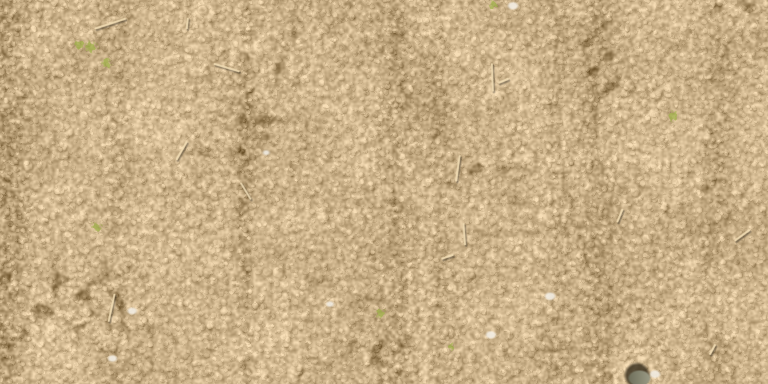
This texture is drawn by a Shadertoy shader. Its source:

```glsl
// Dry tilled soil seen from above: crumbs, clods, faint vertical furrows and bits of straw.

const vec3 SOIL_HUE = vec3(0.0, -0.10, -0.257);   // offset of each channel from the tone
const vec3 STRAW = vec3(0.95, 0.87, 0.71);
const vec3 PEBBLE = vec3(0.95, 0.93, 0.89);
const vec3 SPROUT = vec3(0.60, 0.69, 0.25);
const vec3 STONE = vec3(0.52, 0.52, 0.44);
const vec2 LIGHT = vec2(-0.6, 0.8);

vec2 hash2(vec2 p) {
    vec3 q = fract(p.xyx * vec3(0.1031, 0.1030, 0.0973));
    q += dot(q, q.yzx + 33.33);
    return fract((q.xx + q.yz) * q.zy);
}

float cornerSlope(vec2 cell, vec2 offset) {
    float angle = 6.2832 * hash2(cell).x;
    return dot(vec2(cos(angle), sin(angle)), offset);
}

float gradientNoise(vec2 p) {
    vec2 c = floor(p), f = p - c;
    vec2 u = f * f * f * (f * (f * 6.0 - 15.0) + 10.0);
    vec2 e = vec2(1.0, 0.0);
    float low = mix(cornerSlope(c, f), cornerSlope(c + e, f - e), u.x);
    float high = mix(cornerSlope(c + e.yx, f - e.yx), cornerSlope(c + 1.0, f - 1.0), u.x);
    return mix(low, high, u.y);
}

// Relief of scattered lumps: positive on lit bodies, negative in their shadows
float clods(vec2 p, float size, float share, float seed) {
    vec2 q = p / size;
    q += 0.16 * vec2(gradientNoise(q * 2.7 + seed), gradientNoise(q * 2.7 - seed));
    vec2 cell = floor(q);
    float relief = 0.0;
    for (int j = -1; j <= 1; j++)
    for (int i = -1; i <= 1; i++) {
        vec2 id = cell + vec2(i, j);
        vec2 place = hash2(id + seed), kind = hash2(id + seed + 57.3);
        if (kind.y > share) continue;
        float radius = mix(0.2, 0.5, kind.x * kind.x);
        vec2 d = (q - id - place) / radius;
        d.y *= mix(0.85, 1.25, place.x);
        float body = 1.0 - smoothstep(0.75, 1.08, length(d));
        float shadow = 1.0 - smoothstep(0.75, 1.4, length(d + 0.35 * LIGHT));
        relief = mix(relief, -1.0, 0.8 * shadow);
        relief = mix(relief, 0.4 + 0.35 * dot(d, LIGHT), body);
    }
    return relief;
}

// Depth of the vertical wheel and tine marks
float furrows(vec2 p) {
    vec3 marks[8] = vec3[8](   // centre, half width, depth
        vec3(0.02, 0.05, 0.09), vec3(0.31, 0.03, 0.03),
        vec3(0.64, 0.018, 0.09), vec3(1.03, 0.05, 0.05),
        vec3(1.14, 0.025, 0.05), vec3(1.46, 0.03, 0.045),
        vec3(1.56, 0.04, 0.055), vec3(1.86, 0.03, 0.035));
    float x = p.x + 0.025 * gradientNoise(p * vec2(3.0, 6.0));
    float depth = 0.0;
    for (int i = 0; i < 8; i++) {
        float d = (x - marks[i].x) / marks[i].y;
        depth += marks[i].z * exp(-d * d);
    }
    return depth * (1.0 + 0.9 * gradientNoise(p * vec2(9.0, 5.0) + 3.0));
}

float segmentDistance(vec2 p, vec2 halfSpan) {
    float t = clamp(dot(p, halfSpan) / dot(halfSpan, halfSpan), -1.0, 1.0);
    return length(p - t * halfSpan);
}

float cover(float distance, float radius, float blur) {
    return 1.0 - smoothstep(radius - blur, radius + blur, distance);
}

float soilTone(vec2 p) {
    float furrow = furrows(p);
    float rough = 1.0 + 4.0 * furrow;
    float tone = 0.808 - furrow;
    tone += 0.07 * gradientNoise(p * 4.0) + 0.06 * gradientNoise(p * 13.0 + 7.0);
    tone += rough * 0.15 * gradientNoise(p * 52.0 + 11.0);
    tone += rough * 0.15 * gradientNoise(p * 97.0 + 23.0);
    tone += 0.075 * clods(p, 0.065, 0.35, 5.0);
    tone += 0.085 * clods(p, 0.032, 0.6, 19.0);
    tone += 0.085 * rough * clods(p, 0.017, 0.85, 41.0);
    // Broken patches with deep pits
    float patches = smoothstep(0.15, 0.5, gradientNoise(p * vec2(3.5, 2.5) + 31.0) + 0.8 * furrow);
    tone -= 0.22 * patches * smoothstep(0.08, 0.4, gradientNoise(p * 24.0 + 47.0));
    return clamp(tone, 0.36, 0.97);
}

void mainImage(out vec4 fragColor, in vec2 fragCoord) {
    vec2 p = fragCoord / iResolution.y;
    vec2 extent = vec2(iResolution.x / iResolution.y, 1.0);
    float blur = max(0.0015, 0.8 / iResolution.y);
    vec3 color = soilTone(p) + SOIL_HUE;

    // Straw, pale pebbles and sprouts
    for (int i = 0; i < 14; i++) {
        vec2 id = vec2(i, 3.0);
        vec2 shape = hash2(id + 71.0);
        float angle = 3.1416 * shape.x;
        vec2 span = mix(0.012, 0.04, shape.y * shape.y) * vec2(cos(angle), sin(angle));
        vec2 d = p - hash2(id) * extent;
        color *= 1.0 - 0.3 * cover(segmentDistance(d + 0.005 * LIGHT, span), 0.003, 0.003);
        color = mix(color, STRAW, 0.85 * cover(segmentDistance(d, span), 0.0026, blur));
        if (i >= 8) continue;
        d = p - hash2(id + 131.0) * extent;
        color = mix(color, PEBBLE, 0.9 * cover(length(d * vec2(0.8, 1.1)), mix(0.005, 0.011, shape.y), 2.0 * blur));
        d = p - hash2(id + 211.0) * extent;
        float leaf = length(d) + 0.014 * gradientNoise(d * 110.0 + shape * 9.0);
        color = mix(color, SPROUT, 0.65 * cover(leaf, mix(0.006, 0.014, shape.x), 0.004));
    }

    // Half buried stone in its hollow
    vec2 d = p - vec2(1.665, 0.015);
    color = mix(color, vec3(0.24, 0.20, 0.13), 0.85 * cover(length(d - vec2(-0.006, 0.008)), 0.031, 0.006));
    color = mix(color, STONE + 3.0 * d.x, cover(length(d * vec2(0.85, 1.2)), 0.024, 0.004));

    fragColor = vec4(color, 1.0);
}
```
